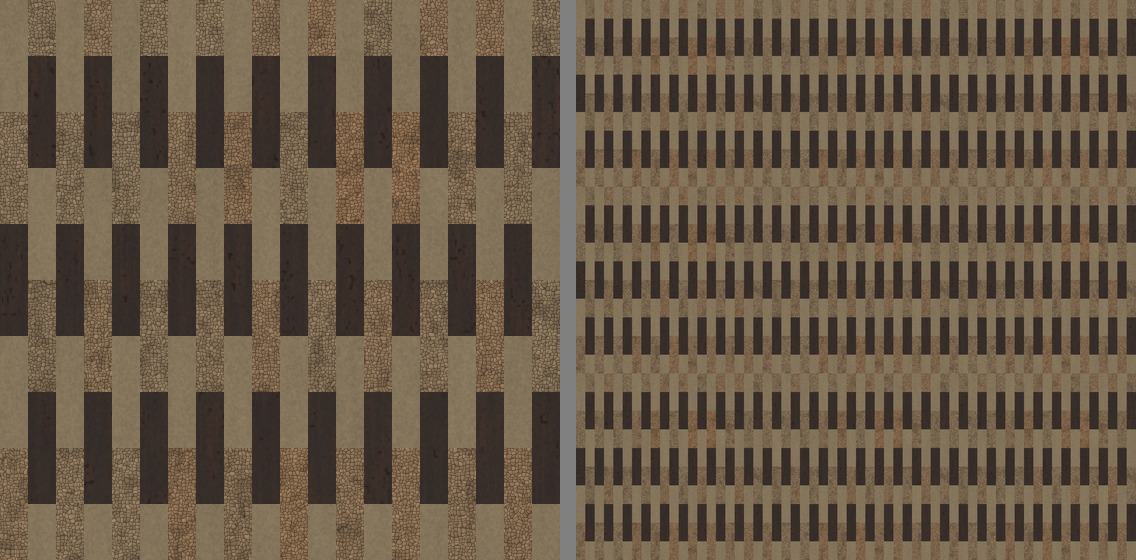
Left: one tile. Right: repeated 3 by 3.
This pattern is drawn by a Shadertoy shader. Its source:

```glsl
vec2 hash2(vec2 p) {
    vec3 q = fract(p.xyx * vec3(0.1031, 0.1030, 0.0973));
    q += dot(q, q.yzx + 33.33);
    return fract((q.xx + q.yz) * q.zy);
}

// Value noise on a whole number of cells, so it wraps over the canvas
float noise(vec2 uv, vec2 cells) {
    vec2 p = uv * cells;
    vec2 i = floor(p);
    vec2 f = fract(p);
    f = f * f * (3.0 - 2.0 * f);
    float a = hash2(mod(i, cells)).x;
    float b = hash2(mod(i + vec2(1, 0), cells)).x;
    float c = hash2(mod(i + vec2(0, 1), cells)).x;
    float d = hash2(mod(i + vec2(1, 1), cells)).x;
    return mix(mix(a, b, f.x), mix(c, d, f.x), f.y);
}

// Flat felt with fine grain and faint vertical clouds
vec3 felt(vec2 uv) {
    float grain = noise(uv, vec2(390.0)) - 0.5;
    float fibre = noise(uv, vec2(230.0, 170.0)) - 0.5;
    float cloud = noise(uv, vec2(60.0, 12.0)) - 0.5;
    return vec3(0.515, 0.455, 0.355) * (1.0 + 0.10 * grain + 0.06 * fibre + 0.04 * cloud);
}

// Dark pile with reddish streaks and small pits
vec3 darkPile(vec2 uv) {
    float streak = noise(uv, vec2(170.0, 14.0));
    float cloud = noise(uv, vec2(50.0, 20.0));
    float grain = noise(uv, vec2(360.0, 240.0)) - 0.5;
    float pits = smoothstep(0.72, 0.95, noise(uv, vec2(210.0, 130.0))) * smoothstep(0.4, 0.8, cloud);
    vec3 colour = mix(vec3(0.205, 0.178, 0.163), vec3(0.235, 0.180, 0.158), streak * cloud * 1.5);
    return colour * (1.0 + 0.12 * grain + 0.06 * (streak - 0.5) - 0.3 * pits);
}

// Looped yarn: rounded cells parted by dark gaps
vec3 loops(vec2 uv, float warmth) {
    const float CELLS = 160.0;
    vec2 warp = vec2(noise(uv, vec2(90.0)), noise(uv.yx, vec2(80.0))) - 0.5;
    vec2 p = uv * CELLS + warp;
    vec2 cell = floor(p);
    float nearest = 9.0, second = 9.0, tone = 0.0;
    vec2 toCentre = vec2(0.0);
    for (int y = -1; y <= 1; y++)
    for (int x = -1; x <= 1; x++) {
        vec2 id = cell + vec2(x, y);
        vec2 rnd = hash2(mod(id, CELLS) + 7.0);
        vec2 d = id + 0.15 + 0.7 * rnd - p;
        float dist = length(d);
        if (dist < nearest) {
            second = nearest;
            nearest = dist;
            toCentre = d;
            tone = fract(rnd.x * 7.0 + rnd.y * 5.0);
        } else {
            second = min(second, dist);
        }
    }
    float body = smoothstep(0.0, 0.35, second - nearest);
    float light = 1.0 + 0.16 * dot(toCentre, vec2(0.6, -0.8));
    float worn = smoothstep(0.55, 0.9, noise(uv, vec2(44.0, 36.0)));
    vec3 colour = mix(vec3(0.33, 0.27, 0.205), vec3(0.555, 0.465, 0.36), body);
    colour *= light * (0.9 + 0.2 * tone) * (1.0 - 0.12 * worn);
    return colour * mix(vec3(0.98, 1.0, 1.0), vec3(1.04, 0.96, 0.90), warmth);
}

// Columns of stacked blocks; odd columns are shifted by half a block
vec3 weave(vec2 uv) {
    uv = fract(uv);
    float column = floor(uv.x * 20.0);
    float odd = mod(column, 2.0);
    float block = floor(((1.0 - uv.y) * 10.0 + odd) * 0.5);
    float kind = mod(block + odd, 3.0);
    vec2 rnd = hash2(vec2(column, block) + 21.0);
    vec3 colour;
    if (kind < 0.5) colour = felt(uv);
    else if (kind < 1.5) colour = loops(uv, rnd.x * rnd.x);
    else colour = darkPile(uv);
    return colour * (0.985 + 0.03 * rnd.y);
}

void mainImage(out vec4 fragColor, in vec2 fragCoord) {
    // Average a 3 by 3 grid of samples for smooth edges
    vec3 sum = vec3(0.0);
    for (int y = -1; y <= 1; y++)
    for (int x = -1; x <= 1; x++)
        sum += weave((fragCoord + vec2(x, y) / 3.0) / iResolution.xy);
    fragColor = vec4(sum / 9.0, 1.0);
}
```
